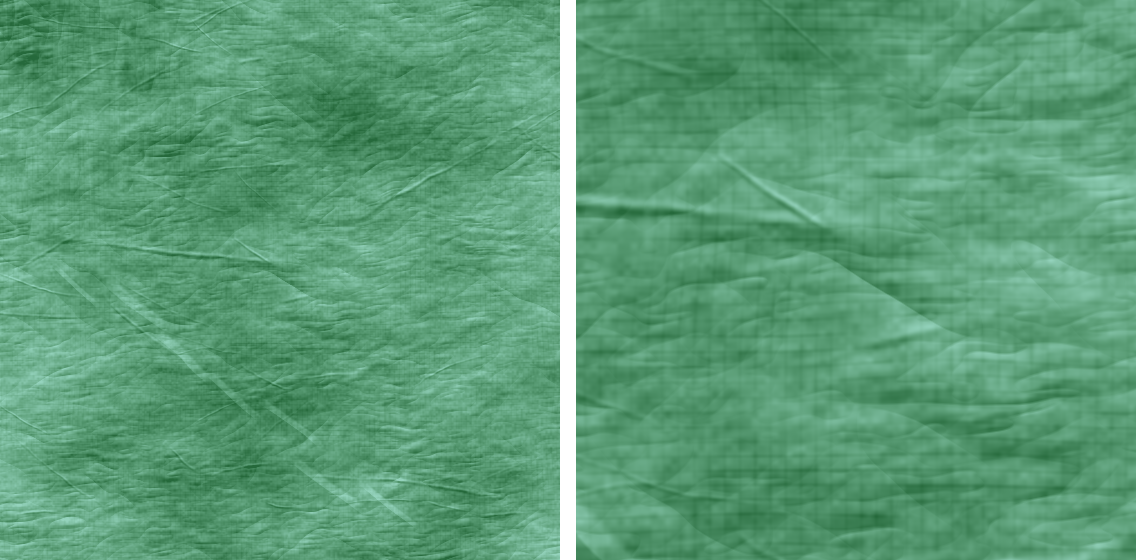
Left, the full canvas; right, a detail of the centre.
Write a WebGL 1 fragment shader that draws this texture.

```glsl
precision highp float;
uniform vec2 u_resolution;

const vec3 DARK = vec3(0.195, 0.46, 0.285);
const vec3 MID = vec3(0.36, 0.622, 0.47);
const vec3 LIGHT = vec3(0.52, 0.77, 0.665);
const vec2 LIGHT_DIR = vec2(-0.4, 0.92);
const float SLOPE_STEP = 0.0016;
const float RELIEF = 0.85;
const float PATCHES = 0.62;
const float STREAKS = 0.42;
const float WEAVE_COUNT = 110.0;
const float WEAVE_TONE = 0.24;
const float SEAM_TONE = 0.16;
const float GRAIN = 0.20;
const int CREASES = 44;
const int BANDS = 7;
const vec2 BAND_START = vec2(0.10, 0.54);
const vec2 BAND_END = vec2(0.73, 0.04);

float hash(vec2 p) {
  vec3 q = fract(p.xyx * 0.1031);
  q += dot(q, q.yzx + 33.33);
  return fract((q.x + q.y) * q.z);
}
float noise(vec2 p) {
  vec2 i = floor(p), f = fract(p);
  f = f * f * (3.0 - 2.0 * f);
  vec2 k = vec2(0.0, 1.0);
  return mix(mix(hash(i), hash(i + k.yx), f.x),
             mix(hash(i + k), hash(i + 1.0), f.x), f.y);
}
// Rough noise folded at its middle value, giving sharp broken valleys
float fold(vec2 p) {
  return abs(1.25 * noise(p) + 0.75 * noise(p * 2.1 + 9.0) - 1.0);
}
vec2 turn(vec2 p, float angle) {
  float c = cos(angle), s = sin(angle);
  return vec2(c * p.x + s * p.y, c * p.y - s * p.x);
}
float uprightZone(vec2 p) {
  return smoothstep(0.5, 0.2, p.x) * smoothstep(0.45, 0.7, p.y);
}
// Wrinkled sheet: flat ripples, slanted folds and upright folds
float height(vec2 p) {
  vec2 q = p + 0.02 * (vec2(noise(p * 8.0), noise(p * 8.0 + 40.0)) - 0.5);
  q += 0.006 * (vec2(noise(p * 37.0), noise(p * 37.0 + 20.0)) - 0.5);
  float flatness = 0.3 + 1.4 * noise(p * vec2(7.0, 12.0) + 70.0);
  float slant = 1.8 * smoothstep(0.35, 0.8, noise(p * 6.0 + 130.0));
  float h = flatness * 0.0026 * fold(q * vec2(10.0, 34.0) + 3.0);
  h += flatness * 0.0016 * fold(turn(q, 0.08) * vec2(24.0, 72.0) + 17.0);
  h += slant * 0.0036 * fold(turn(q, -0.62) * vec2(7.0, 22.0) + 31.0);
  h += (1.2 - 0.6 * slant) * 0.0024 * fold(turn(q, 0.55) * vec2(12.0, 34.0) + 53.0);
  return h + 0.0050 * uprightZone(p) * fold(q * vec2(30.0, 7.0) + 11.0);
}
// Tapered crease from a to b with a lit edge and a shaded edge
float crease(vec2 p, vec2 a, vec2 b, float width, float bend) {
  float len = length(b - a);
  vec2 dir = (b - a) / len, d = p - 0.5 * (a + b);
  float along = 2.0 * dot(d, dir) / len;
  float across = dot(d, vec2(-dir.y, dir.x)) + bend * len * along * along;
  across += 0.007 * (noise(p * 20.0) - 0.5) + 0.002 * (noise(p * 75.0) - 0.5);
  float taper = (1.0 - smoothstep(0.3, 1.0, abs(along))) * (0.4 + 1.1 * noise(p * 28.0));
  float lit = across / width, shade = lit + 1.7;
  return taper * (exp(-lit * lit) - 0.9 * exp(-shade * shade));
}
// Flat bright strip, crisp below and soft above
float band(vec2 p, vec2 center, vec2 dir, float halfLength, float width) {
  vec2 d = p - center;
  float across = dot(d, vec2(-dir.y, dir.x)) / width + 0.7 * (noise(p * 22.0) - 0.5);
  float body = smoothstep(-1.0, -0.75, across) * (1.0 - smoothstep(0.4, 1.1, across));
  return body * (1.0 - smoothstep(0.5, 1.0, abs(dot(d, dir)) / halfLength));
}

void main() {
  vec2 p = gl_FragCoord.xy / u_resolution;
  // Broad patches and flat streaks
  float tone = 0.51 + PATCHES * (noise(p * vec2(2.6, 4.0) + 5.0) - 0.5);
  tone += STREAKS * (noise(turn(p, 0.08) * vec2(6.0, 17.0) + 23.0) - 0.5);
  tone += 0.7 * STREAKS * (noise(turn(p, -0.2) * vec2(15.0, 36.0) + 61.0) - 0.5);
  // Light on the wrinkles
  float slope = (height(p) - height(p + LIGHT_DIR * SLOPE_STEP)) / SLOPE_STEP;
  tone += RELIEF * clamp(slope, -0.45, 0.5);
  float uprightLine = pow(1.0 - fold(p * vec2(16.0, 5.0) + 90.0), 14.0);
  tone += 0.2 * uprightLine * uprightZone(p) * noise(p * 30.0);
  // Scattered creases, mostly falling to the right
  for (int i = 0; i < CREASES; i++) {
    vec2 id = vec2(float(i) * 3.7, 8.0);
    vec2 center = vec2(hash(id), hash(id + 11.0));
    float side = hash(id + 23.0) < 0.6 ? -1.0 : 0.8;
    float angle = side * mix(0.05, 0.8, hash(id + 37.0));
    vec2 reach = mix(0.03, 0.13, hash(id + 41.0)) * vec2(cos(angle), sin(angle));
    float width = mix(0.0012, 0.0024, hash(id + 59.0));
    float strength = mix(0.15, 0.38, hash(id + 67.0));
    tone += strength * crease(p, center - reach, center + reach, width, 0.05 * side);
  }
  // Long main creases
  tone += 0.42 * crease(p, vec2(0.06, 0.58), vec2(0.56, 0.52), 0.0032, -0.02);
  tone += 0.38 * crease(p, vec2(0.60, 0.59), vec2(0.92, 0.77), 0.0024, 0.01);
  tone += 0.34 * crease(p, vec2(0.52, 0.17), vec2(0.98, 0.11), 0.0024, 0.04);
  // Bright strips along the diagonal
  vec2 bandDir = normalize(BAND_END - BAND_START);
  for (int i = 0; i < BANDS; i++) {
    vec2 id = vec2(float(i) * 5.3, 77.0);
    vec2 center = mix(BAND_START, BAND_END, (float(i) + 0.5) / float(BANDS));
    center += vec2(0.03, 0.05) * (hash(id) - 0.4);
    vec2 dir = turn(bandDir, 0.2 * (hash(id + 9.0) - 0.5));
    float width = mix(0.005, 0.011, hash(id + 19.0));
    tone += 0.30 * band(p, center, dir, mix(0.06, 0.11, hash(id + 29.0)), width);
  }
  // Woven tapes with thin broken seams, and fine grain
  vec2 weave = WEAVE_COUNT * (p + 0.008 * vec2(noise(p * 9.0), noise(p * 9.0 + 30.0)));
  vec2 seam = smoothstep(0.28, 0.5, abs(fract(weave) - 0.5));
  seam *= vec2(0.5 * noise(weave * 0.3 + 50.0), noise(weave * vec2(0.25, 0.6)));
  tone += WEAVE_TONE * (noise(weave * vec2(0.6, 1.0)) - 0.5);
  tone -= SEAM_TONE * (seam.x + seam.y - 0.2);
  tone += GRAIN * (noise(p * 250.0) - 0.5);
  tone = clamp(tone, -0.15, 1.2);
  vec3 color = tone < 0.5 ? mix(DARK, MID, tone * 2.0) : mix(MID, LIGHT, tone * 2.0 - 1.0);
  gl_FragColor = vec4(color, 1.0);
}
```
